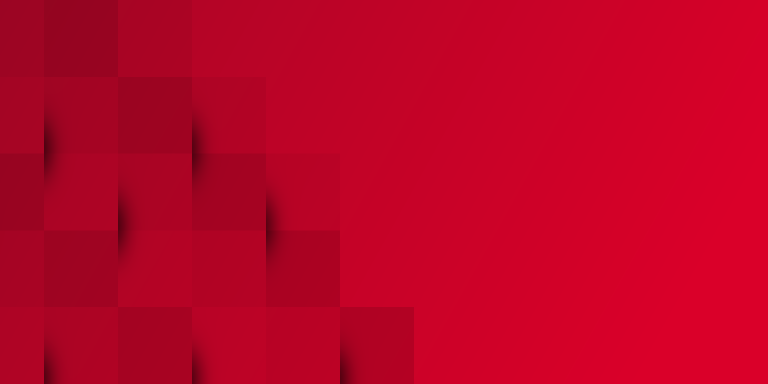
Reproduce this background procedurally as a WebGL 1 fragment shader.

```glsl
precision highp float;
// Red diagonal gradient with a staircase of shaded tiles and soft edge shadows.

uniform vec2 u_resolution;

#define TILE_SIZE vec2(0.1927, 0.2)
#define TILE_LEFT 0.1146
#define DEEP_RED vec3(0.66, 0.022, 0.147)
#define BRIGHT_RED vec3(0.855, 0.0, 0.16)
#define TILE_SHADES vec3(0.87, 0.96, 0.93)
#define ROW_LIFT 0.005
#define SHADOW_SIZE vec2(0.03, 0.08)
#define SHADOW_STRENGTH 0.52
#define SHADOW_RISE 0.012
#define SAMPLES 2

// Backdrop: dark at the upper left, bright at the lower right.
vec3 backdrop(vec2 p) {
    float t = 0.45 * p.x + 0.25 * (1.0 - p.y);
    return mix(DEEP_RED, BRIGHT_RED, clamp(t, 0.0, 1.0));
}

// Brightness of a tile; three shades repeat along the diagonals.
float tileShade(float column, float row) {
    float kind = mod(column - row + 0.5, 3.0);
    float shade = kind < 1.0 ? TILE_SHADES.x
                : kind < 2.0 ? TILE_SHADES.y : TILE_SHADES.z;
    return shade + ROW_LIFT * (row - 2.0);
}

// Half-round shadow cast rightward from a column's left edge, every third row.
float edgeShadow(vec2 p, float column, float row) {
    float period = 3.0 * TILE_SIZE.y;
    float start = mod(column, 2.0) * 2.0 * TILE_SIZE.y + SHADOW_RISE;
    float dy = mod(p.y - start + 0.5 * period, period) - 0.5 * period;
    float dx = p.x - TILE_LEFT - column * TILE_SIZE.x;
    vec2 q = vec2(dx, dy) / SHADOW_SIZE;
    return SHADOW_STRENGTH * exp(-0.5 * q.x * (1.0 + q.x) - q.y * q.y) * step(0.5, row);
}

vec3 scene(vec2 p) {
    vec3 color = backdrop(p);
    float column = floor((p.x - TILE_LEFT) / TILE_SIZE.x);
    float row = floor((1.0 - p.y) / TILE_SIZE.y);

    // Staircase: lower rows reach further right.
    float lastColumn = floor(1.6 + 0.75 * row);
    if (column <= lastColumn) {
        color *= tileShade(column, row);
        color *= 1.0 - edgeShadow(p, column, row);
    }
    return color;
}

void main() {
    // Average a small grid of samples to smooth the tile edges.
    vec3 total = vec3(0.0);
    for (int i = 0; i < SAMPLES; i++) {
        for (int j = 0; j < SAMPLES; j++) {
            vec2 offset = (vec2(float(i), float(j)) + 0.5) / float(SAMPLES) - 0.5;
            total += scene((gl_FragCoord.xy + offset) / u_resolution.y);
        }
    }
    gl_FragColor = vec4(total / float(SAMPLES * SAMPLES), 1.0);
}
```
